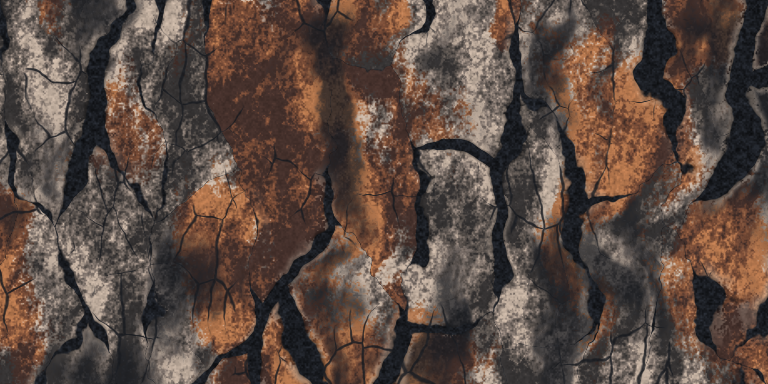
Give the GLSL for this texture, as a WebGL 1 fragment shader.

```glsl
precision highp float;
// Weathered pine bark: tall plates split by dark cracks, grey lichen over rust.
// Warped cellular noise gives plates, flakes and cracks; layered value noise
// gives patches, relief and grain. Units: canvas height = 1.

uniform vec2 u_resolution;

const vec3 INK   = vec3(0.10, 0.11, 0.13);
const vec3 SOOT  = vec3(0.21, 0.20, 0.20);
const vec3 ASH   = vec3(0.36, 0.33, 0.31);
const vec3 STONE = vec3(0.51, 0.46, 0.43);
const vec3 PALE  = vec3(0.73, 0.66, 0.60);
const vec3 UMBER = vec3(0.27, 0.19, 0.17);
const vec3 RUST  = vec3(0.46, 0.29, 0.21);
const vec3 OCHRE = vec3(0.70, 0.46, 0.30);

const vec2 PLATES = vec2(4.4, 1.7);    // plates per unit, across and up
const vec2 FLAKES = vec2(12.0, 6.5);   // small flakes per unit
const float WARP = 0.17;               // raggedness of plate outlines
const float CRACK = 0.11;              // widest crack, in plate units
const float HAIRLINE = 0.045;          // widest thin crack, in flake units
const float BAND_FREQ = 5.4;           // spacing of grey and rust bands
const float GRAIN = 0.55;
const float RELIEF = 1.5;

vec2 hash2(vec2 p) {
  vec3 a = fract(p.xyx * vec3(0.1031, 0.1030, 0.0973));
  a += dot(a, a.yzx + 33.33);
  return fract((a.xx + a.yz) * a.zy);
}

float noise(vec2 p) {
  vec2 i = floor(p), f = fract(p);
  f = f * f * (3.0 - 2.0 * f);
  float low = mix(hash2(i).x, hash2(i + vec2(1.0, 0.0)).x, f.x);
  float high = mix(hash2(i + vec2(0.0, 1.0)).x, hash2(i + 1.0).x, f.x);
  return mix(low, high, f.y);
}

float fbm(vec2 p) {
  float sum = 0.0, amp = 0.5;
  for (int i = 0; i < 5; i++) {
    sum += amp * noise(p);
    p = mat2(1.6, 1.2, -1.2, 1.6) * p + 7.3;
    amp *= 0.5;
  }
  return sum / 0.97;
}

// x: distance to the cell border, y: random value of the cell
vec2 cells(vec2 p) {
  vec2 base = floor(p), f = fract(p), nearest = vec2(0.0), id = base;
  float best = 9.0, border = 9.0;
  for (int y = -1; y <= 1; y++)
    for (int x = -1; x <= 1; x++) {
      vec2 g = vec2(float(x), float(y));
      vec2 r = g + hash2(base + g) - f;
      if (dot(r, r) < best) { best = dot(r, r); nearest = r; id = base + g; }
    }
  for (int y = -2; y <= 2; y++)
    for (int x = -2; x <= 2; x++) {
      vec2 g = vec2(float(x), float(y));
      vec2 r = g + hash2(base + g) - f;
      vec2 gap = r - nearest;
      if (dot(gap, gap) > 0.0001) {
        vec2 n = normalize(gap);
        // level borders count as farther, so upright cracks are wider
        border = min(border, dot(0.5 * (r + nearest), n) / mix(0.3, 1.0, abs(n.x)));
      }
    }
  return vec2(border, hash2(id + 17.0).y);
}

void main() {
  vec2 p = gl_FragCoord.xy / u_resolution.y;
  float px = 1.0 / u_resolution.y;

  // plates and flakes
  vec2 bend = vec2(fbm(p * 5.0 + 3.0), fbm(p * 5.0 + 31.0)) - 0.5;
  vec2 q = p + WARP * bend;
  vec2 plate = cells(q * PLATES + 4.0);
  vec2 flake = cells((p + 0.6 * WARP * bend.yx) * FLAKES);

  // fine grain and slanted relief
  float grain = 0.5 * (noise(p * 115.0) + noise(p * 230.0 + 9.0)) - 0.5;
  vec2 toLight = vec2(-0.006, 0.008);
  float relief = fbm(p * vec2(24.0, 15.0)) - fbm((p + toLight) * vec2(24.0, 15.0));

  // tone ramps for lichen and bare bark
  float tone = 0.46 + 1.7 * (fbm(q * vec2(13.0, 7.0)) - 0.5) + GRAIN * grain
             + 0.22 * (flake.y - 0.5) + RELIEF * relief;
  vec3 lichen = mix(SOOT, ASH, smoothstep(0.12, 0.42, tone));
  lichen = mix(lichen, STONE, smoothstep(0.38, 0.62, tone));
  lichen = mix(lichen, PALE, smoothstep(0.58, 0.85, tone));
  float warmth = tone + 0.35 * (plate.y - 0.5);
  vec3 bark = mix(UMBER, RUST, smoothstep(0.10, 0.45, warmth));
  bark = mix(bark, OCHRE, smoothstep(0.42, 0.80, warmth));

  // broad bands with ragged patch edges
  float cover = 0.5 + 0.17 * cos((p.x - 0.25) * BAND_FREQ) + 0.3 * (plate.y - 0.5)
              + 1.3 * (fbm(q * vec2(6.0, 3.0) + 50.0) - 0.5) + 0.25 * grain;
  vec3 col = mix(bark, lichen, smoothstep(0.43, 0.55, cover));

  // soot stains, heavier to the right
  float shade = smoothstep(1.35, 2.0, p.x);
  float stain = fbm(q * vec2(7.0, 3.5) + 80.0) + 0.12 * shade + 0.15 * grain;
  col = mix(col, INK, 0.75 * smoothstep(0.50, 0.70, stain));

  // pale rims and deep cracks between plates
  float open = smoothstep(0.36, 0.60, fbm(p * vec2(4.0, 2.5) + 21.0) + 0.1 * shade);
  float width = CRACK * open * (1.0 + 0.5 * shade);
  float rim = open * (1.0 - smoothstep(width, width + 0.13, plate.x));
  col = mix(col, PALE, 0.6 * rim * smoothstep(0.47, 0.58, fbm(p * 9.0 + 64.0) + 0.3 * grain));
  col *= 1.0 - 0.35 * open * (1.0 - smoothstep(width, width + 0.05, plate.x));
  float edge = px * PLATES.x;
  col = mix(col, INK * (1.0 + grain), 1.0 - smoothstep(width - edge, width + edge, plate.x));

  // hairline cracks around some flakes
  float thin = HAIRLINE * smoothstep(0.48, 0.66, fbm(p * vec2(6.0, 4.0) + 11.0));
  float thinEdge = px * FLAKES.x;
  float hair = 1.0 - smoothstep(thin - thinEdge, thin + thinEdge, flake.x);
  col = mix(col, INK, 0.85 * hair * smoothstep(0.0, 0.4 * HAIRLINE, thin));

  gl_FragColor = vec4(col * (1.0 + 0.35 * grain), 1.0);
}
```
